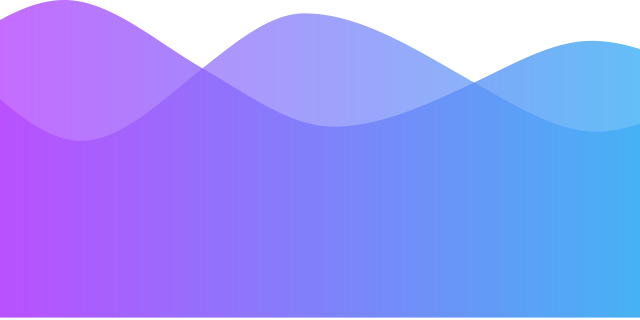
Give the GLSL for this background, as a WebGL 1 fragment shader.

```glsl
precision highp float;
// Two translucent waves crossing over white, filled by one violet-to-blue
// horizontal gradient. Each crest line is a chain of cubic Hermite spans;
// the fill is strongest where the waves overlap.

uniform vec2 u_resolution;

#define VIOLET vec3(0.729, 0.314, 1.0)
#define BLUE vec3(0.275, 0.698, 0.961)
#define WHITE vec3(1.0)
#define FIRST_OPACITY 0.84
#define SECOND_OPACITY 0.75
#define FLOOR_HEIGHT 0.0075

// Cubic span between two knots, each given as (x, height, slope).
float span(float x, vec3 a, vec3 b) {
  float width = b.x - a.x;
  float t = (x - a.x) / width;
  float s = 1.0 - t;
  float ease = t * t * (3.0 - 2.0 * t);
  return mix(a.y, b.y, ease) + width * t * s * (a.z * s - b.z * t);
}

// Height of a smooth line through seven knots.
float crest(float x, vec3 a, vec3 b, vec3 c, vec3 d, vec3 e, vec3 f, vec3 g) {
  if (x < b.x) return span(x, a, b);
  if (x < c.x) return span(x, b, c);
  if (x < d.x) return span(x, c, d);
  if (x < e.x) return span(x, d, e);
  if (x < f.x) return span(x, e, f);
  return span(x, f, g);
}

// Antialiased coverage of the area below a height.
float below(float y, float height) {
  return clamp((height - y) * u_resolution.y + 0.5, 0.0, 1.0);
}

void main() {
  vec2 uv = gl_FragCoord.xy / u_resolution;

  // Knots shared by both waves where they cross, with their own slopes.
  float firstCrest = crest(uv.x,
    vec3(0.0, 0.9375, 1.1), vec3(0.1003, 1.0, 0.0),
    vec3(0.3164, 0.7865, -1.14), vec3(0.5208, 0.6042, 0.0),
    vec3(0.7409, 0.7422, 0.94), vec3(0.9245, 0.8724, 0.0),
    vec3(1.0, 0.8464, -0.64));
  float secondCrest = crest(uv.x,
    vec3(0.0, 0.6901, -1.7), vec3(0.1263, 0.5599, 0.0),
    vec3(0.3164, 0.7865, 1.58), vec3(0.4753, 0.9583, 0.0),
    vec3(0.7409, 0.7422, -1.12), vec3(0.9323, 0.5885, 0.0),
    vec3(1.0, 0.6146, 0.7));

  // Single layers are translucent, the overlap is solid.
  float first = below(uv.y, firstCrest);
  float second = below(uv.y, secondCrest);
  float opacity = mix(first * FIRST_OPACITY,
                      mix(SECOND_OPACITY, 1.0, first), second);

  // Thin white margin along the lower edge.
  opacity *= 1.0 - below(uv.y, FLOOR_HEIGHT);

  vec3 fill = mix(VIOLET, BLUE, uv.x);
  gl_FragColor = vec4(mix(WHITE, fill, opacity), 1.0);
}
```
